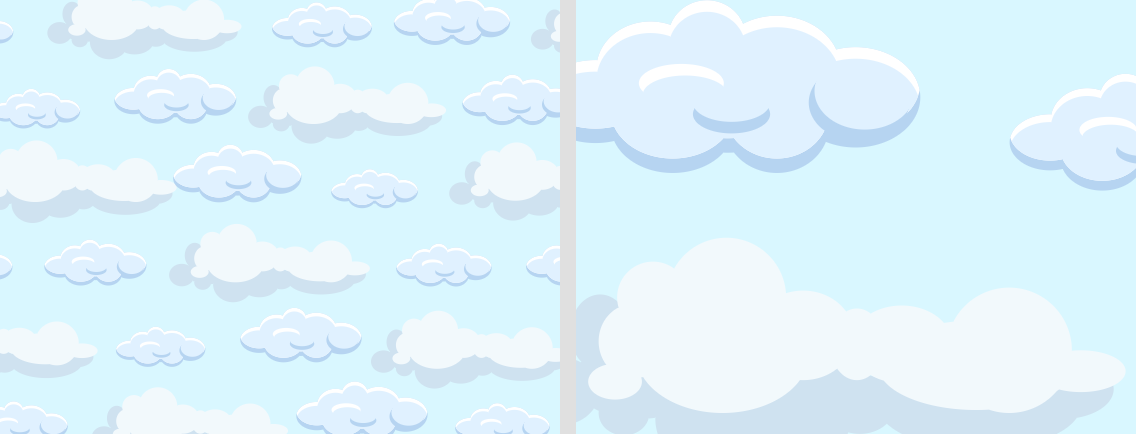
Left, the full canvas; right, a detail of the centre.
Reproduce this pattern procedurally as a WebGL 2 fragment shader.

```glsl
#version 300 es
precision highp float;
// Flat summer sky with rimmed blue clouds and pale drifting clouds over soft shadows.
uniform vec2 u_resolution;
out vec4 fragColor;

const vec3 SKY = vec3(0.85, 0.97, 1.0);
const vec3 BODY = vec3(0.88, 0.945, 1.0);
const vec3 RIM = vec3(0.715, 0.833, 0.945);
const vec3 GLOW = vec3(1.0);
const vec3 PALE = vec3(0.95, 0.975, 0.99);
const vec3 SHADE = vec3(0.81, 0.886, 0.94);

const float ROW_STEP = 0.142;
const float BLOCK_WIDTH = 0.86;

// Lobes are ellipses: centre.xy, radii.zw, in half-widths of a cloud.
const int LOBES = 11;
const vec4 PUFF[LOBES] = vec4[LOBES](
  vec4(-0.685, -0.015, 0.31, 0.215), vec4(-0.40, 0.155, 0.28, 0.245),
  vec4(-0.107, 0.32, 0.20, 0.19), vec4(0.255, 0.155, 0.33, 0.275),
  vec4(0.663, 0.007, 0.335, 0.26), vec4(-0.285, -0.14, 0.32, 0.245),
  vec4(0.255, -0.14, 0.27, 0.245), vec4(0.0, 0.06, 0.40, 0.28),
  vec4(-0.5, 0.0, 0.20, 0.18), vec4(0.5, 0.0, 0.20, 0.20),
  vec4(0.0, -0.1, 0.30, 0.18));
const vec4 DRIFT[LOBES] = vec4[LOBES](
  vec4(-0.327, 0.207, 0.20, 0.20), vec4(-0.573, 0.207, 0.12, 0.12),
  vec4(-0.64, 0.06, 0.115, 0.125), vec4(-0.70, -0.075, 0.09, 0.06),
  vec4(-0.34, 0.02, 0.29, 0.20), vec4(-0.07, 0.08, 0.17, 0.15),
  vec4(0.11, 0.05, 0.09, 0.12), vec4(0.26, 0.05, 0.17, 0.13),
  vec4(0.62, 0.03, 0.21, 0.21), vec4(0.51, -0.02, 0.33, 0.15),
  vec4(0.86, -0.04, 0.15, 0.07));
const vec4 DRIFT_SHADE[LOBES] = vec4[LOBES](
  vec4(-0.88, -0.107, 0.127, 0.113), vec4(-0.75, 0.09, 0.10, 0.127),
  vec4(-0.67, -0.18, 0.085, 0.075), vec4(-0.365, -0.20, 0.20, 0.18),
  vec4(-0.10, -0.185, 0.20, 0.145), vec4(0.12, -0.15, 0.12, 0.10),
  vec4(0.52, -0.155, 0.34, 0.147), vec4(0.80, -0.10, 0.17, 0.10),
  vec4(-0.62, -0.07, 0.22, 0.13), vec4(0.30, -0.12, 0.14, 0.09),
  vec4(-0.25, -0.10, 0.35, 0.18));

vec2 hash2(vec2 cell) {
  vec3 h = fract(cell.xyx * vec3(0.1031, 0.1030, 0.0973));
  h += dot(h, h.yzx + 33.33);
  return fract((h.xx + h.yz) * h.zy);
}

float ellipse(vec2 p, vec2 radii) {
  float k = length(p / radii);
  return k * (k - 1.0) / max(length(p / (radii * radii)), 0.001);
}

// Part of an ellipse left over after cutting away a shifted copy.
float crescent(vec2 p, vec2 radii, vec2 shift) {
  return max(ellipse(p, radii), -ellipse(p - shift, radii));
}

float lobeUnion(vec2 p, vec4 lobes[LOBES]) {
  float d = 10.0;
  for (int i = 0; i < LOBES; i++) d = min(d, ellipse(p - lobes[i].xy, lobes[i].zw));
  return d;
}

vec3 paint(vec3 under, vec3 ink, float d, float pixel) {
  return mix(under, ink, clamp(0.5 - d / pixel, 0.0, 1.0));
}

// Blue cloud: dark rim below, bright rim above, small curls inside.
vec3 paintPuff(vec3 color, vec2 p, float pixel) {
  float outline = lobeUnion(p, PUFF);
  float lit = max(outline, lobeUnion(p - vec2(0.0, 0.075), PUFF));
  float body = max(lit, lobeUnion(p + vec2(0.0, 0.06), PUFF));
  float upperCurl = crescent(p - vec2(-0.24, 0.08), vec2(0.22, 0.10), vec2(0.02, -0.06));
  float lowerCurl = crescent(p - vec2(0.02, -0.08), vec2(0.20, 0.10), vec2(0.0, 0.06));
  float sideCurl = crescent(p - vec2(0.68, -0.02), vec2(0.26, 0.20), vec2(0.03, 0.06));
  color = paint(color, RIM, outline, pixel);
  color = paint(color, GLOW, lit, pixel);
  color = paint(color, BODY, body, pixel);
  color = paint(color, GLOW, upperCurl, pixel);
  return paint(color, RIM, min(lowerCurl, sideCurl), pixel);
}

// Pale cloud: flat white shape over a lowered shadow.
vec3 paintDrift(vec3 color, vec2 p, float pixel) {
  color = paint(color, SHADE, lobeUnion(p, DRIFT_SHADE), pixel);
  return paint(color, PALE, lobeUnion(p, DRIFT), pixel);
}

void main() {
  vec2 uv = gl_FragCoord.xy / u_resolution.x;
  float pixel = 1.0 / u_resolution.x;
  vec3 color = SKY;

  // Staggered rows of blocks; each block holds one pale and two blue clouds.
  for (int row = 0; row < 7; row++) {
    float stagger = mod(float(row) * 0.5 + 0.15, BLOCK_WIDTH);
    for (int block = -1; block < 2; block++) {
      for (int slot = 0; slot < 3; slot++) {
        bool pale = slot == 0;
        vec2 rnd = hash2(vec2(float(block * 3 + slot) + 17.0, float(row) + 5.0));
        float x = stagger + float(block) * BLOCK_WIDTH + 0.26 + 0.24 * float(slot);
        vec2 center = vec2(pale ? x - 0.07 : x, float(row) * ROW_STEP + 0.02);
        center += (rnd - 0.5) * vec2(0.016, 0.028);
        float size = pale ? mix(0.162, 0.19, rnd.x) : mix(0.076, 0.118, rnd.y);
        vec2 p = (uv - center) / size;
        if (abs(p.x) > 1.1 || abs(p.y) > 0.6) continue;
        color = pale ? paintDrift(color, p, pixel / size) : paintPuff(color, p, pixel / size);
      }
    }
  }
  fragColor = vec4(color, 1.0);
}
```
